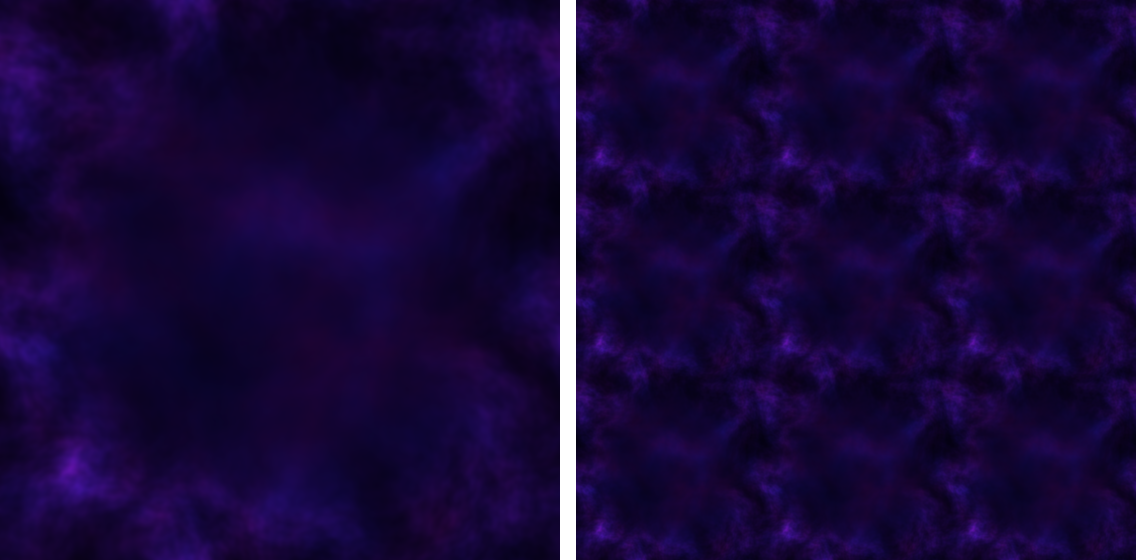
Left: one tile. Right: repeated 3 by 3.
Write a Shadertoy shader that draws this texture.

```glsl
// Draws a seamless dark violet nebula: calm haze in the middle, brighter cloud puffs around the rim.

const vec3 MEDIAN_VIOLET = vec3(0.073, 0.017, 0.205);
const vec3 GLOW_RESPONSE = vec3(0.46, 0.42, 0.33);   // log gain per unit of density
const vec3 TINT_RESPONSE = vec3(0.26, -0.18, -0.06); // positive is magenta, negative is blue

// Integer hash of a lattice cell, turned into a unit gradient
vec2 cellGradient(vec2 cell, float period, float seed) {
    uvec2 c = uvec2(mod(cell, period));
    uint h = c.x * 1597u + c.y * 51749u + uint(seed) * 7919u;
    h = (h ^ (h >> 16)) * 73244475u;
    h = (h ^ (h >> 15)) * 73244475u;
    h ^= h >> 16;
    float angle = float(h & 65535u) / 65536.0 * 6.28319;
    return vec2(cos(angle), sin(angle));
}

// Gradient noise that wraps after the given whole number of cells
float gradientNoise(vec2 uv, float period, float seed) {
    vec2 p = uv * period + fract(seed * vec2(0.37, 0.73));
    vec2 cell = floor(p);
    vec2 f = p - cell;
    vec2 s = f * f * f * (f * (f * 6.0 - 15.0) + 10.0);
    vec2 e = vec2(1.0, 0.0);
    float a = dot(cellGradient(cell, period, seed), f);
    float b = dot(cellGradient(cell + e.xy, period, seed), f - e.xy);
    float c = dot(cellGradient(cell + e.yx, period, seed), f - e.yx);
    float d = dot(cellGradient(cell + e.xx, period, seed), f - e.xx);
    return mix(mix(a, b, s.x), mix(c, d, s.x), s.y);
}

// Sum of wrapping octaves; gain sets how much fine detail survives
float cloudNoise(vec2 uv, float period, float gain, float seed) {
    float sum = 0.0;
    float amplitude = 1.0;
    for (int octave = 0; octave < 5; octave++) {
        sum += amplitude * gradientNoise(uv, period, seed + float(octave));
        amplitude *= gain;
        period *= 2.0;
    }
    return sum;
}

// Gentle wrapping distortion of the domain
vec2 warp(vec2 uv, float amount, float seed) {
    return uv + amount * vec2(gradientNoise(uv, 4.0, seed),
                              gradientNoise(uv, 4.0, seed + 1.0));
}

void mainImage(out vec4 fragColor, in vec2 fragCoord) {
    vec2 uv = fragCoord / iResolution.xy;

    // The rim mask is constant along the borders, so the tile stays seamless
    float rim = smoothstep(0.24, 0.5, length(uv - 0.5));

    // Cloud density: soft in the middle, puffy and contrasted at the rim
    vec2 drift = warp(uv, 0.05, 31.0);
    float density = cloudNoise(drift, 4.0, mix(0.48, 0.62, rim), 11.0);
    density *= mix(1.6, 3.8, rim);

    // Slow swings between blue and magenta
    float tint = 1.9 * cloudNoise(drift, 5.0, 0.55, 53.0);

    vec3 color = MEDIAN_VIOLET * exp(GLOW_RESPONSE * density + TINT_RESPONSE * tint);
    fragColor = vec4(color, 1.0);
}
```
